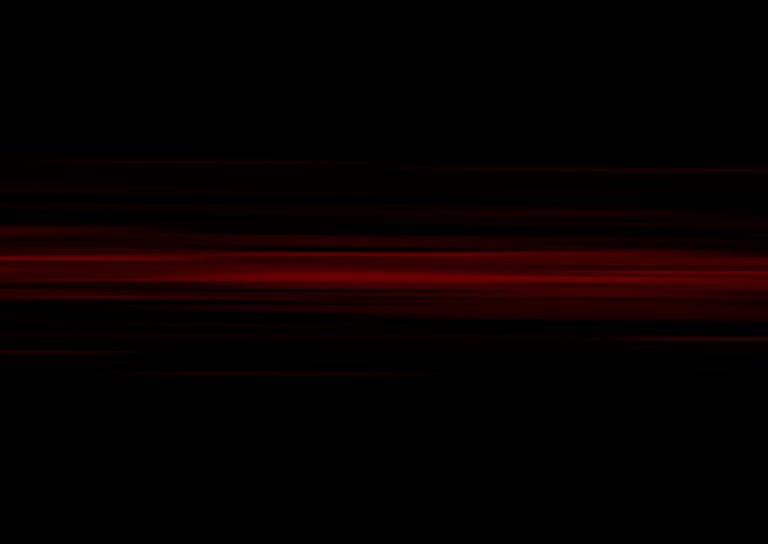
Write a WebGL 2 fragment shader that draws this background.

```glsl
#version 300 es
precision highp float;
// Dark red light streaks running across a black field.
// A tilted core and a wide, sparse skirt are modulated by stretched value noise,
// then a few tapered accent streaks and dark gaps are laid over them.

uniform vec2 u_resolution;
out vec4 outColor;

const vec3 BACKGROUND = vec3(0.004, 0.0, 0.0);
const vec3 STREAK_RED = vec3(1.0, 0.0, 0.02);

const float CORE_LEFT = 0.519;      // core height at the left edge
const float CORE_DROP = 0.021;      // fall of the core towards the right
const float CORE_WIDTH = 0.034;
const float CORE_LIGHT = 0.34;
const float SKIRT_WIDTH = 0.108;
const float SKIRT_LIGHT = 0.20;
const float STREAK_TILT = 0.005;    // slight fall of every streak
const float ACCENT_WIDTH = 0.0032;

// Accents: height, centre x, half length, light (negative for a gap)
const int ACCENT_COUNT = 12;
const vec4 ACCENTS[ACCENT_COUNT] = vec4[ACCENT_COUNT](
    vec4(0.525, 0.04, 0.30, 0.27),
    vec4(0.531, 0.48, 0.24, 0.14),
    vec4(0.499, 0.98, 0.30, 0.24),
    vec4(0.484, 0.45, 0.30, 0.10),
    vec4(0.453, 0.25, 0.28, 0.15),
    vec4(0.377, 0.95, 0.20, 0.15),
    vec4(0.353, 0.02, 0.20, 0.13),
    vec4(0.313, 0.36, 0.26, 0.10),
    vec4(0.688, 0.82, 0.36, 0.10),
    vec4(0.702, 0.27, 0.28, 0.08),
    vec4(0.541, 0.55, 0.34, -0.16),
    vec4(0.466, 0.42, 0.36, -0.14));

// Integer hash of a lattice cell, 0 to 1
float hash(ivec2 cell) {
    uvec2 q = uvec2(cell) * uvec2(1597334673u, 3812015801u);
    uint h = q.x ^ q.y;
    h = (h ^ (h >> 15)) * 2246822519u;
    h ^= h >> 13;
    return float(h & 65535u) / 65535.0;
}

float valueNoise(vec2 p) {
    ivec2 cell = ivec2(floor(p));
    vec2 f = fract(p);
    f = f * f * (3.0 - 2.0 * f);
    float low = mix(hash(cell), hash(cell + ivec2(1, 0)), f.x);
    float high = mix(hash(cell + ivec2(0, 1)), hash(cell + ivec2(1, 1)), f.x);
    return mix(low, high, f.y);
}

// Octaves stretched along x, fine along y
float streakNoise(vec2 p) {
    float sum = 0.0;
    float weight = 0.42;
    vec2 frequency = vec2(1.6, 52.0);
    for (int i = 0; i < 3; i++) {
        sum += weight * valueNoise(p * frequency + float(i) * 17.3);
        frequency *= vec2(1.4, 1.75);
        weight *= 0.8;
    }
    return sum;
}

float bell(float x) {
    return exp(-x * x);
}

float accentLight(vec2 p) {
    float light = 0.0;
    for (int i = 0; i < ACCENT_COUNT; i++) {
        vec4 a = ACCENTS[i];
        float dx = p.x - a.y;
        float dy = p.y - a.x + STREAK_TILT * dx;
        float taper = 1.0 - smoothstep(0.35, 1.0, abs(dx) / a.z);
        light += a.w * taper * bell(dy / ACCENT_WIDTH);
    }
    return light;
}

void main() {
    vec2 uv = gl_FragCoord.xy / u_resolution;
    float offset = uv.y - (CORE_LEFT - CORE_DROP * uv.x);

    // Streak pattern
    float n = streakNoise(vec2(uv.x, uv.y + STREAK_TILT * uv.x));
    float sparse = smoothstep(0.40, 0.80, n);
    float dense = smoothstep(0.15, 0.80, n);

    // Core and skirt envelopes
    float core = CORE_LIGHT * bell(offset / CORE_WIDTH) * mix(0.35, 1.1, dense);
    float skirt = SKIRT_LIGHT * bell(offset / SKIRT_WIDTH) * sparse;
    float light = max(core + skirt + accentLight(uv), 0.0);

    // Soft limit keeps the brightest streaks deep red
    light = light / (1.0 + 0.35 * light);
    outColor = vec4(BACKGROUND + STREAK_RED * light, 1.0);
}
```
